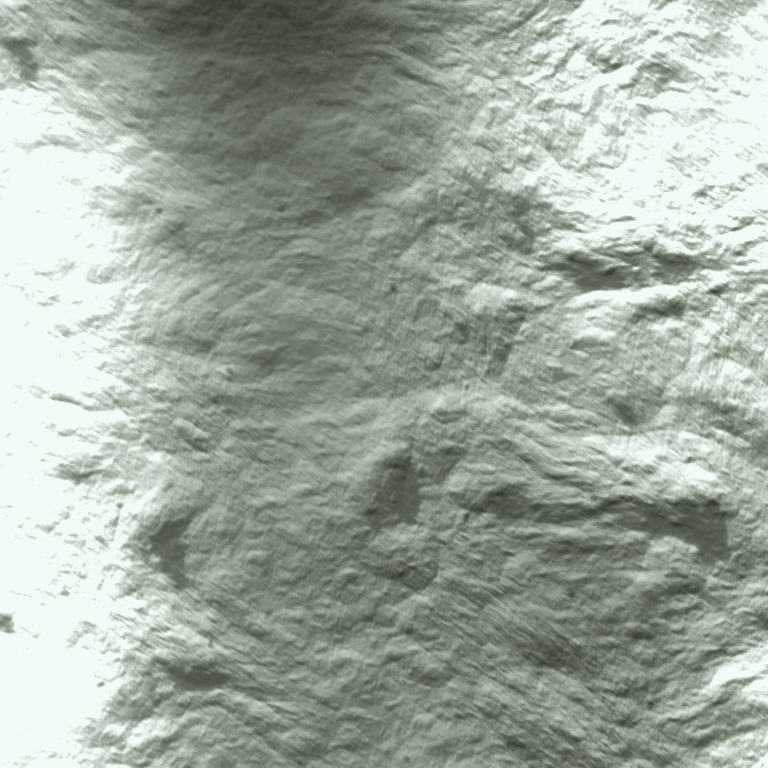
Give the GLSL for this texture, as a WebGL 1 fragment shader.

```glsl
precision highp float;
// Rough pale plaster or rock wall under uneven, greenish white light.
// A warped billow-noise height field is lit by its slope and by short cast
// shadows, then multiplied by broad pools of light and toned by a ramp.

#define LUMP_SCALE 5.0      // lumps across the canvas
#define OCTAVE_GAIN 0.49    // strength of each finer layer
#define WARP 0.35           // how far the lumps are bent
#define SLOPE_GAIN 0.075    // contrast of the relief
#define RAY_SLOPE 2.7       // steepness of the light, higher means less shadow
#define SHADOW_DEPTH 0.85
#define BASE_LIGHT 0.54
#define GRAIN 0.022

uniform vec2 u_resolution;

vec2 hash2(vec2 cell) {
  vec3 h = fract(cell.xyx * vec3(0.1031, 0.1030, 0.0973));
  h += dot(h, h.yzx + 33.33);
  return fract((h.xx + h.yz) * h.zy) * 2.0 - 1.0;
}

float gradientNoise(vec2 p) {
  vec2 i = floor(p), f = p - i;
  vec2 u = f * f * f * (f * (f * 6.0 - 15.0) + 10.0);
  vec2 right = vec2(1.0, 0.0), up = vec2(0.0, 1.0);
  float a = dot(hash2(i), f);
  float b = dot(hash2(i + right), f - right);
  float c = dot(hash2(i + up), f - up);
  float d = dot(hash2(i + 1.0), f - 1.0);
  return mix(mix(a, b, u.x), mix(c, d, u.x), u.y);
}

// Rounded lumps with creases between them, wider than tall and tilted.
float wallHeight(vec2 p, float octaves) {
  vec2 q = mat2(0.96, 0.28, -0.28, 0.96) * p * vec2(0.9, 1.2) * LUMP_SCALE + 17.0;
  q += WARP * vec2(gradientNoise(q * 0.8 + 40.0), gradientNoise(q * 0.8 + 71.0));
  float height = 0.0, amplitude = 0.5;
  for (int i = 0; i < 7; i++) {
    if (float(i) >= octaves) break;
    float n = gradientNoise(q);
    height += amplitude * mix(n, abs(n) * 1.3, 0.55);
    q = mat2(0.8, 0.6, -0.6, 0.8) * q * 2.03 + 9.7;
    amplitude *= OCTAVE_GAIN;
  }
  return height;
}

// How far the wall towards the light rises above the light ray.
float castShadow(vec2 p, vec2 toLight) {
  float start = wallHeight(p, 5.0), rise = 0.0;
  for (int i = 1; i <= 9; i++) {
    float reach = 0.010 * float(i);
    float h = wallHeight(p + toLight * reach, 4.0);
    rise = max(rise, h - start - RAY_SLOPE * reach);
  }
  return smoothstep(0.005, 0.065, rise);
}

float pool(vec2 uv, vec2 centre, vec2 radius) {
  vec2 d = (uv - centre) / radius;
  return exp(-dot(d, d));
}

// Broad light: bright left side and upper right, dim band between them.
float illumination(vec2 uv) {
  float left = exp(-uv.x * uv.x / 0.031) * (1.0 - 0.7 * smoothstep(0.7, 1.05, uv.y));
  float light = BASE_LIGHT + 0.72 * left;
  light += 0.56 * pool(uv, vec2(0.96, 0.88), vec2(0.32, 0.27));
  light += 0.16 * pool(uv, vec2(0.92, 0.45), vec2(0.26, 0.16));
  light += 0.35 * pool(uv, vec2(1.02, 0.05), vec2(0.10, 0.14));
  light -= 0.30 * pool(uv, vec2(0.34, 1.02), vec2(0.25, 0.22));
  light -= 0.08 * pool(uv, vec2(0.78, 0.22), vec2(0.20, 0.14));
  return light;
}

// Dark olive grey through sage to a cool, nearly white green.
vec3 tone(float v) {
  v = clamp(v, 0.0, 0.99);
  return v * vec3(0.91 + 0.05 * v * v, 1.0, 0.80 + 0.18 * v);
}

void main() {
  vec2 uv = gl_FragCoord.xy / u_resolution;
  vec2 p = gl_FragCoord.xy / min(u_resolution.x, u_resolution.y);
  vec2 toLight = normalize(vec2(-0.35, 1.0));

  // Relief: coarser on both sides, calmer in the dim upper middle.
  float light = illumination(uv + 0.05 * gradientNoise(p * 4.0));
  float calm = pool(uv, vec2(0.32, 0.85), vec2(0.30, 0.35));
  float rough = mix(1.0, 0.5, calm) + 0.35 * smoothstep(0.45, 0.75, uv.x);
  float span = 0.005;
  float slope = (wallHeight(p, 7.0) - wallHeight(p + toLight * span, 7.0)) / span;
  float shade = SLOPE_GAIN * rough * slope;
  shade /= 1.0 + 0.6 * abs(shade);
  float value = light * (1.0 + shade);

  // Hollows lose the direct light and keep a flat grey.
  float shadow = castShadow(p, toLight) * SHADOW_DEPTH * (1.0 - 0.6 * calm);
  float ambient = min(0.25 + 0.20 * light, light) * (1.0 + 0.25 * shade);
  value = mix(value, min(value, ambient), shadow);

  // Small pits and fine grain.
  value *= 1.0 - 0.3 * smoothstep(0.42, 0.6, gradientNoise(p * 42.0));
  value += GRAIN * (gradientNoise(p * 230.0) + gradientNoise(p * 120.0));

  gl_FragColor = vec4(tone(value), 1.0);
}
```
